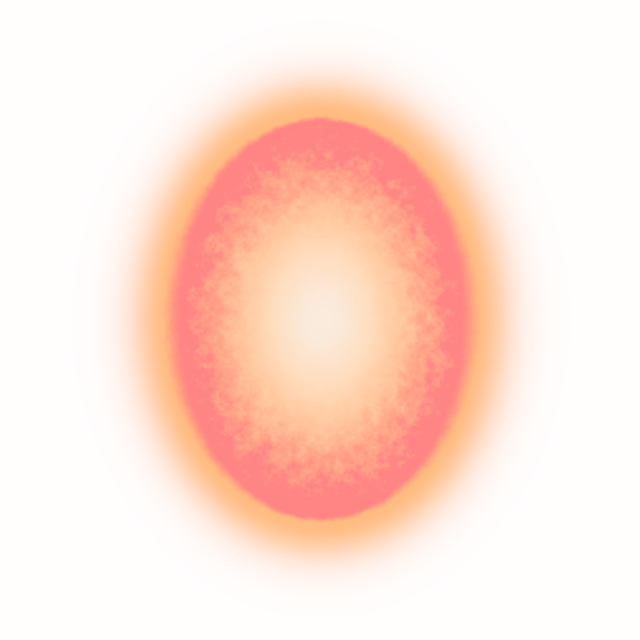
This background is drawn by a WebGL 2 fragment shader. Its source:

```glsl
#version 300 es
precision highp float;

uniform vec2 u_resolution;
out vec4 outColor;

const vec3 PAPER = vec3(1.0, 0.995, 0.993);
const vec3 CORE = vec3(0.98, 0.92, 0.865);
const vec3 CREAM = vec3(1.0, 0.86, 0.73);
const vec3 PEACH = vec3(1.0, 0.775, 0.61);
const vec3 CORAL = vec3(1.0, 0.635, 0.53);
const vec3 PINK = vec3(1.0, 0.52, 0.52);
const vec3 ORANGE = vec3(1.0, 0.73, 0.50);
const vec3 BLUSH = vec3(1.0, 0.78, 0.68);

float hash(vec2 p) {
  vec3 q = fract(vec3(p.xyx) * 0.1031);
  q += dot(q, q.yzx + 33.33);
  return fract((q.x + q.y) * q.z);
}

float valueNoise(vec2 p) {
  vec2 cell = floor(p);
  vec2 f = fract(p);
  f = f * f * (3.0 - 2.0 * f);
  float low = mix(hash(cell), hash(cell + vec2(1.0, 0.0)), f.x);
  float high = mix(hash(cell + vec2(0.0, 1.0)), hash(cell + vec2(1.0)), f.x);
  return mix(low, high, f.y);
}

// Layered grain, centred on zero
float grain(vec2 p) {
  float sum = 0.0;
  float weight = 0.5;
  float scale = 70.0;
  for (int i = 0; i < 3; i++) {
    sum += weight * (valueNoise(p * scale + float(i) * 17.0) - 0.5);
    weight *= 0.75;
    scale *= 1.9;
  }
  return sum;
}

// Radial ramp from the pale core to the pink rim
vec3 orbColor(float r) {
  vec3 color = mix(CORE, CREAM, smoothstep(0.05, 0.40, r));
  color = mix(color, PEACH, smoothstep(0.30, 0.57, r));
  color = mix(color, CORAL, smoothstep(0.50, 0.75, r));
  return mix(color, PINK, smoothstep(0.70, 0.89, r));
}

// Halo that fades with distance from the rim
vec3 haloColor(float dist, float reach) {
  float d = max(dist, 0.0) / reach;
  vec3 tint = mix(ORANGE, BLUSH, smoothstep(0.2, 1.4, d));
  return mix(PAPER, tint, exp(-d * d));
}

void main() {
  vec2 uv = gl_FragCoord.xy / u_resolution;
  vec2 p = (gl_FragCoord.xy - 0.5 * u_resolution) / min(u_resolution.x, u_resolution.y);
  p -= vec2(0.002, 0.001);

  vec2 radii = vec2(0.235, 0.313);
  vec2 unit = p / radii;
  float r = max(length(unit), 0.001);
  float dist = length(p) * (1.0 - 1.0 / r);

  // Grain grows toward the rim
  float speckle = grain(uv) * mix(0.04, 0.30, smoothstep(0.35, 0.85, r));
  vec3 orb = orbColor(r + speckle);

  // The rim is softer on the flanks than at the poles
  float flank = unit.x * unit.x / (r * r);
  float softness = mix(0.005, 0.017, flank);
  float inside = 1.0 - smoothstep(-softness, softness, dist + speckle * 0.02);

  outColor = vec4(mix(haloColor(dist, 0.071), orb, inside), 1.0);
}
```
